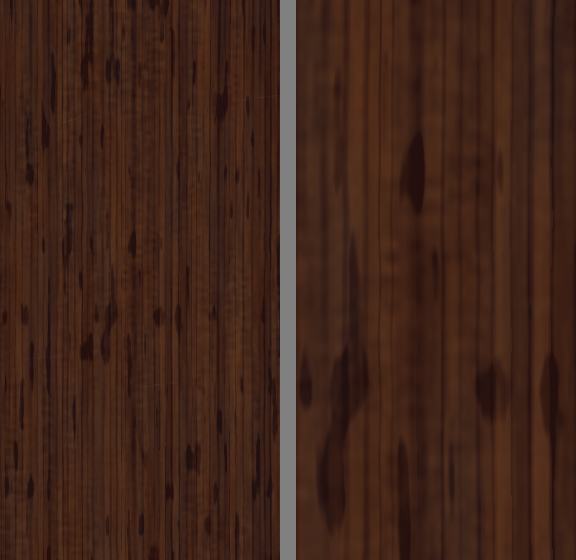
Left: the whole. Right: its middle third, enlarged.
Reproduce this texture procedurally as a WebGL 1 fragment shader.

```glsl
precision highp float;
// Dark brown wood veneer with narrow vertical bands, pores and cross ripple.
uniform vec2 u_resolution;

#define BANDS 43.0
#define BASE_TONE 0.69
#define LINE_DEPTH 0.43
#define BAND_CONTRAST 0.30
#define GRAIN_CONTRAST 0.27
#define PORE_DEPTH 0.50
#define RIPPLE_DEPTH 0.20
#define SCRATCH_GLOW 0.05
#define DARK vec3(0.135, 0.060, 0.055)
#define MIDDLE vec3(0.232, 0.124, 0.086)
#define LIGHT vec3(0.340, 0.200, 0.120)

float hash(vec2 p) {
  return fract(sin(dot(p, vec2(127.1, 311.7))) * 43758.5453);
}

float noise(vec2 p) {
  vec2 cell = floor(p);
  vec2 f = fract(p);
  f = f * f * (3.0 - 2.0 * f);
  float low = mix(hash(cell), hash(cell + vec2(1.0, 0.0)), f.x);
  float high = mix(hash(cell + vec2(0.0, 1.0)), hash(cell + vec2(1.0, 1.0)), f.x);
  return mix(low, high, f.y);
}

// Tone of the unevenly wide bands and the dark lines between them.
float bandTone(float x, float y) {
  float s = x * BANDS + 0.9 * noise(vec2(x * 24.0, 3.0));
  float id = floor(s);
  float edge = abs(fract(s) - 0.5);
  float seam = floor(s + 0.5);
  float width = mix(0.14, 0.30, hash(vec2(seam, 5.0)));
  float strength = mix(0.35, 1.0, hash(vec2(seam, 9.0)));
  strength *= 0.65 + 0.6 * noise(vec2(seam * 3.7, y * 5.0));
  float line = smoothstep(0.5 - width, 0.5 - 0.15 * width, edge);
  float tone = hash(vec2(id, 17.0)) - 0.5;
  tone += 0.7 * (noise(vec2(id * 5.3, y * 2.5)) - 0.5);
  return BAND_CONTRAST * tone - LINE_DEPTH * strength * line;
}

// Short dark vertical streaks with ragged sides.
float pores(vec2 p) {
  float body = noise(vec2(p.x * 52.0, p.y * 8.0) + 31.0);
  float ragged = noise(vec2(p.x * 120.0, p.y * 30.0)) - 0.5;
  return smoothstep(0.76, 0.90, body + 0.14 * ragged);
}

// Pale cross flecks, confined to some bands and stretches.
float ripple(vec2 p) {
  float mask = smoothstep(0.35, 0.75, noise(vec2(p.x * 24.0, p.y * 2.2) + 71.0));
  float bend = 0.012 * noise(p * vec2(30.0, 6.0));
  float fleck = noise(vec2(p.x * 38.0, (p.y + bend) * 68.0) + 13.0);
  return (fleck - 0.5) * (0.25 + mask);
}

// A few faint, nearly level scratches.
float scratches(vec2 p) {
  float glow = 0.0;
  for (int i = 0; i < 5; i++) {
    float k = float(i);
    vec2 center = vec2(hash(vec2(k, 2.0)), 2.0 * hash(vec2(k, 4.0)));
    float slope = 0.5 * (hash(vec2(k, 6.0)) - 0.3);
    float reach = mix(0.03, 0.14, hash(vec2(k, 8.0)));
    vec2 d = p - center;
    float side = 1.0 - smoothstep(0.0008, 0.0035, abs(d.y - slope * d.x));
    glow += side * (1.0 - smoothstep(0.4 * reach, reach, abs(d.x)));
  }
  return glow * noise(p * 45.0);
}

void main() {
  vec2 p = gl_FragCoord.xy / u_resolution.x;
  float height = gl_FragCoord.y / u_resolution.y;
  float sway = 0.005 * (noise(p * vec2(5.0, 2.0)) - 0.5);
  sway += 0.0025 * (noise(p * vec2(25.0, 14.0)) - 0.5);
  vec2 wood = vec2(p.x + sway, p.y);

  float tone = BASE_TONE + bandTone(wood.x, wood.y);
  tone += GRAIN_CONTRAST * (noise(vec2(wood.x * 125.0, wood.y * 9.0)) - 0.5);
  tone += 0.10 * (noise(wood * vec2(150.0, 75.0)) - 0.5);
  tone += 0.16 * (noise(wood * vec2(4.0, 1.5) + 50.0) - 0.5);
  tone += RIPPLE_DEPTH * ripple(wood);
  tone -= PORE_DEPTH * pores(wood);

  // Slightly dimmer toward the top and the right side.
  tone -= 0.10 * smoothstep(0.6, 1.0, height) + 0.07 * smoothstep(0.85, 1.0, p.x);
  tone = clamp(tone, 0.0, 1.0);

  vec3 color = mix(DARK, MIDDLE, smoothstep(0.0, 0.5, tone) * 0.5 + min(tone, 0.5));
  color = mix(color, LIGHT, max(2.0 * tone - 1.0, 0.0));

  // Drift between reddish and greyish brown.
  float tint = noise(wood * vec2(28.0, 4.0) + 90.0) - 0.5;
  color += tint * vec3(0.022, -0.008, -0.024);
  color += SCRATCH_GLOW * scratches(p) * vec3(1.0, 0.95, 0.95);
  gl_FragColor = vec4(color, 1.0);
}
```
